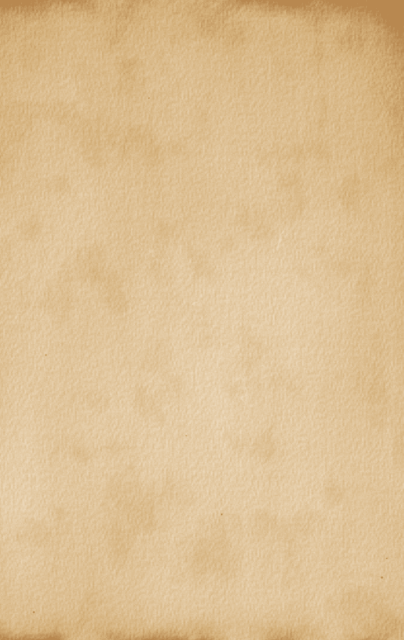
Write a WebGL 2 fragment shader that draws this texture.

```glsl
#version 300 es
precision highp float;
// Aged parchment: warm paper grain, scorched edges, soft stains and specks.

#define LIGHT vec3(0.895, 0.797, 0.650)
#define MIDDLE vec3(0.830, 0.690, 0.480)
#define DARK vec3(0.720, 0.535, 0.315)
#define BASE_TONE 0.08
#define CLOUD 0.85
#define STREAK 0.36
#define MOTTLE 0.30
#define GRAIN 0.74
#define EDGE_BURN 1.35
#define STAINS 11
#define SPECKS 7
#define CREASES 6

uniform vec2 u_resolution;
out vec4 fragColor;

float hash(vec2 p) {
  vec3 q = fract(vec3(p.xyx) * 0.1031);
  q += dot(q, q.yzx + 33.33);
  return fract((q.x + q.y) * q.z);
}

vec2 hash2(float n) {
  return vec2(hash(vec2(n, 3.7)), hash(vec2(n, 19.3)));
}

float noise(vec2 p) {
  vec2 i = floor(p), f = fract(p);
  f = f * f * (3.0 - 2.0 * f);
  return mix(mix(hash(i), hash(i + vec2(1, 0)), f.x),
             mix(hash(i + vec2(0, 1)), hash(i + vec2(1, 1)), f.x), f.y);
}

float fbm(vec2 p) {
  float sum = 0.0, amp = 0.5;
  for (int i = 0; i < 5; i++) {
    sum += amp * noise(p);
    p = mat2(1.6, 1.2, -1.2, 1.6) * p + 7.3;
    amp *= 0.5;
  }
  return sum / 0.97;
}

// Darkening toward the borders, with ragged scorch along top and bottom
float edgeTone(vec2 p, float width) {
  float ragged = smoothstep(0.2, 0.8, fbm(p * vec2(16.0, 26.0) + 31.0));
  float top = 1.0 - p.y, right = width - p.x;
  float tone = 0.48 * exp(-top / 0.15) + 0.26 * exp(-p.y / 0.12);
  tone += 1.1 * ragged * exp(-top / 0.026);
  tone += 1.1 * ragged * exp(-p.y / 0.018);
  tone += 0.40 * exp(-right / 0.055) * smoothstep(0.15, 1.0, p.y);
  tone += 0.10 * exp(-right / 0.02) + 0.14 * exp(-p.x / 0.03);
  tone += 0.50 * exp(-length(vec2(right, top)) / 0.14);
  return EDGE_BURN * tone;
}

// Faint water marks: a pale fill with a slightly darker rim
float stainTone(vec2 p, float width) {
  float tone = 0.0;
  vec2 warp = vec2(fbm(p * 24.0), fbm(p * 24.0 + 50.0)) - 0.5;
  for (int i = 0; i < STAINS; i++) {
    float id = float(i) + 1.0;
    vec2 center = hash2(id) * vec2(width, 1.0);
    float radius = mix(0.006, 0.024, hash(vec2(id, 41.0)));
    float d = length(p - center + warp * 0.035) - radius;
    float fill = 1.0 - smoothstep(-0.006, 0.004, d);
    float rim = exp(-pow(d / 0.0025, 2.0));
    tone += 0.15 * fill + 0.14 * rim * noise(p * 40.0 + id);
  }
  return tone;
}

float speckTone(vec2 p, float width, float pixel) {
  float tone = 0.0;
  for (int i = 0; i < SPECKS; i++) {
    float id = float(i) + 70.0;
    float radius = mix(0.0009, 0.0019, hash(vec2(id, 8.0)));
    float d = length(p - hash2(id) * vec2(width, 1.0)) - radius;
    tone += 1.6 * (1.0 - smoothstep(-pixel, pixel, d));
  }
  return tone;
}

// Short broken pale scuffs near the middle of the sheet
float creaseTone(vec2 p, float width) {
  float tone = 0.0;
  for (int i = 0; i < CREASES; i++) {
    float id = float(i) + 120.0;
    vec2 center = mix(vec2(0.3), vec2(0.7), hash2(id)) * vec2(width, 1.0);
    float angle = 3.14 * hash(vec2(id, 5.0));
    vec2 q = mat2(cos(angle), sin(angle), -sin(angle), cos(angle)) * (p - center);
    q.y += 0.014 * (noise(p * 90.0) - 0.5);
    float broken = smoothstep(0.4, 0.65, noise(p * 150.0 + id));
    tone += broken * exp(-pow(q.x / 0.022, 2.0) - pow(q.y / 0.0016, 2.0));
  }
  return -0.45 * tone;
}

// Embossed fibre relief, lit from the upper left, plus a faint weave
float grainTone(vec2 p) {
  vec2 g = p * vec2(330.0, 215.0);
  float relief = noise(g) - noise(g + vec2(0.8, -0.4));
  float fine = noise(p * 505.0 + 90.0) - 0.5;
  float weave = noise(p * vec2(240.0, 16.0)) + noise(p * vec2(16.0, 240.0)) - 1.0;
  return GRAIN * (0.55 * relief + 0.40 * fine + 0.13 * weave);
}

void main() {
  vec2 p = gl_FragCoord.xy / u_resolution.y;
  float width = u_resolution.x / u_resolution.y;

  float tone = BASE_TONE + 0.16 * smoothstep(0.45, 0.9, p.y);
  tone += CLOUD * (fbm(p * vec2(6.0, 4.0) + 4.0) - 0.5);
  tone += STREAK * (fbm(p * vec2(26.0, 3.0) + 60.0) - 0.5);
  tone += MOTTLE * smoothstep(0.52, 0.76, fbm(p * vec2(22.0, 17.0) + 12.0));
  tone += edgeTone(p, width) + stainTone(p, width);
  tone += speckTone(p, width, 1.0 / u_resolution.y);
  tone += creaseTone(p, width) + grainTone(p);

  vec3 color = mix(LIGHT, MIDDLE, clamp(tone, -0.4, 1.0));
  color = mix(color, DARK, clamp(tone - 1.0, 0.0, 1.0));
  fragColor = vec4(color, 1.0);
}
```
